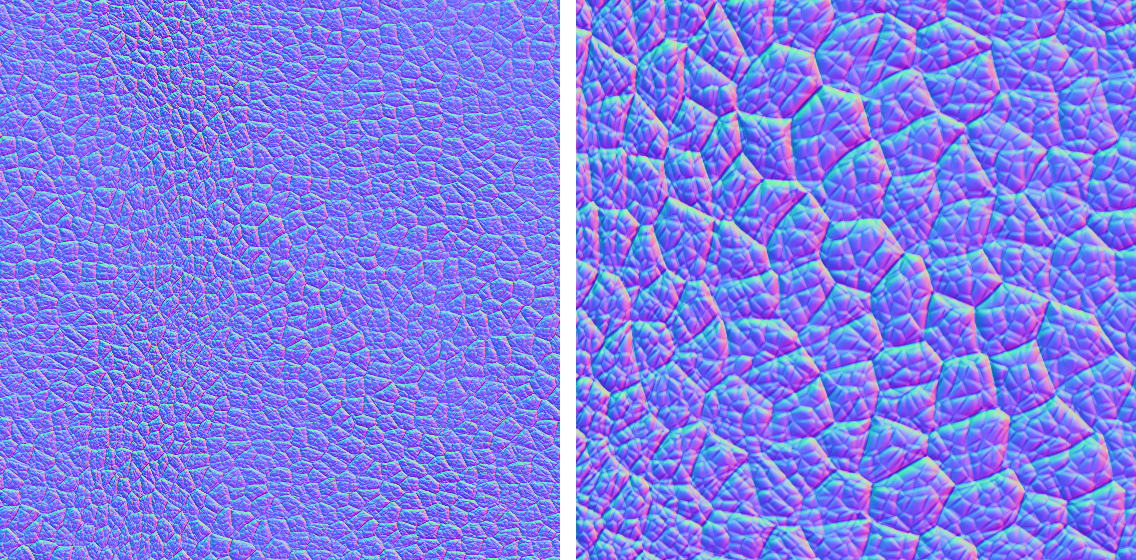
Left, the full canvas; right, a detail of the centre.
Write a WebGL 1 fragment shader that draws this texture map.

```glsl
precision highp float;
uniform vec2 u_resolution;

#define COARSE_CELLS 29.0
#define FINE_CELLS 57.0
#define PORE_CELLS 118.0
#define COARSE_DEPTH 0.125
#define FINE_DEPTH 0.11
#define PORE_DEPTH 0.14
#define RELIEF 1.0
#define JITTER 0.92
#define LEAN vec2(0.6, 0.9)
#define FOLD_X 0.29
#define SAMPLE_STEP 0.0019

vec2 hash2(vec2 p) {
  vec2 k = vec2(dot(p, vec2(127.1, 311.7)), dot(p, vec2(269.5, 183.3)));
  return fract(sin(k) * 43758.5);
}

// Cellular domes that drop to zero in the creases and lean to one side
float domes(vec2 p, float steepness) {
  vec2 cell = floor(p), local = fract(p), fromSeed = vec2(0.0);
  float nearest = 9.0, second = 9.0;
  for (int j = -1; j <= 1; j++) {
    for (int i = -1; i <= 1; i++) {
      vec2 offset = vec2(float(i), float(j));
      vec2 seed = mix(vec2(0.5), hash2(cell + offset), JITTER);
      vec2 delta = local - offset - seed;
      float d = length(delta);
      if (d < nearest) {
        second = nearest;
        nearest = d;
        fromSeed = delta;
      } else {
        second = min(second, d);
      }
    }
  }
  float plateau = 1.0 - exp(-steepness * (second - nearest));
  return plateau * (1.0 + dot(fromSeed, LEAN));
}

// Slow layered sines, roughly -1 to 1
float drift(vec2 p) {
  return 0.5 * sin(7.0 * p.x + 4.0 * p.y + 1.3)
       + 0.3 * sin(11.0 * p.y - 9.0 * p.x + 0.6)
       + 0.2 * sin(23.0 * p.x + 17.0 * p.y);
}

// Signed distance to the wandering vertical fold
float foldOffset(vec2 p) {
  return p.x - FOLD_X - 0.04 * sin(5.0 * p.y - 1.8);
}

// Crowds the grain sideways at the fold and bends it elsewhere
vec2 stretchHide(vec2 p) {
  vec2 q = p * vec2(1.0, 1.14);
  q.x += 0.11 * smoothstep(-0.14, 0.14, foldOffset(p));
  q.y += 0.018 * sin(10.0 * p.y + 4.0 * p.x + 2.0);
  q += 0.004 * sin(26.0 * p.yx + vec2(1.0, 4.0) + 9.0 * p);
  q += 0.0012 * sin(105.0 * p.yx + 60.0 * p);
  return q;
}

float height(vec2 p) {
  vec2 q = stretchHide(p);
  float creaseWeight = 1.0 + 0.35 * drift(p * 2.3 + 4.0);
  float h = COARSE_DEPTH / COARSE_CELLS * creaseWeight * domes(q * COARSE_CELLS, 5.5);
  h += FINE_DEPTH / FINE_CELLS * domes(q * FINE_CELLS + 17.3, 4.0);
  h += PORE_DEPTH / PORE_CELLS * domes(q * PORE_CELLS + 41.7, 3.0);
  return h;
}

// Deeper relief along the fold, calmer hide toward the upper right
float regionStrength(vec2 p) {
  float fold = foldOffset(p) / 0.13;
  float calm = smoothstep(0.35, 0.75, p.x) * smoothstep(0.4, 0.9, p.y);
  return 1.0 + 0.22 * exp(-fold * fold) - 0.18 * calm + 0.12 * drift(p);
}

void main() {
  vec2 uv = gl_FragCoord.xy / u_resolution;

  // Slopes from finite differences
  float h = height(uv);
  vec2 slope = vec2(height(uv + vec2(SAMPLE_STEP, 0.0)),
                    height(uv + vec2(0.0, SAMPLE_STEP))) - h;
  slope *= RELIEF * regionStrength(uv) / SAMPLE_STEP;

  // Encode the surface normal as colour
  vec3 normal = normalize(vec3(-slope, 1.0));
  gl_FragColor = vec4(normal * 0.5 + 0.5, 1.0);
}
```
